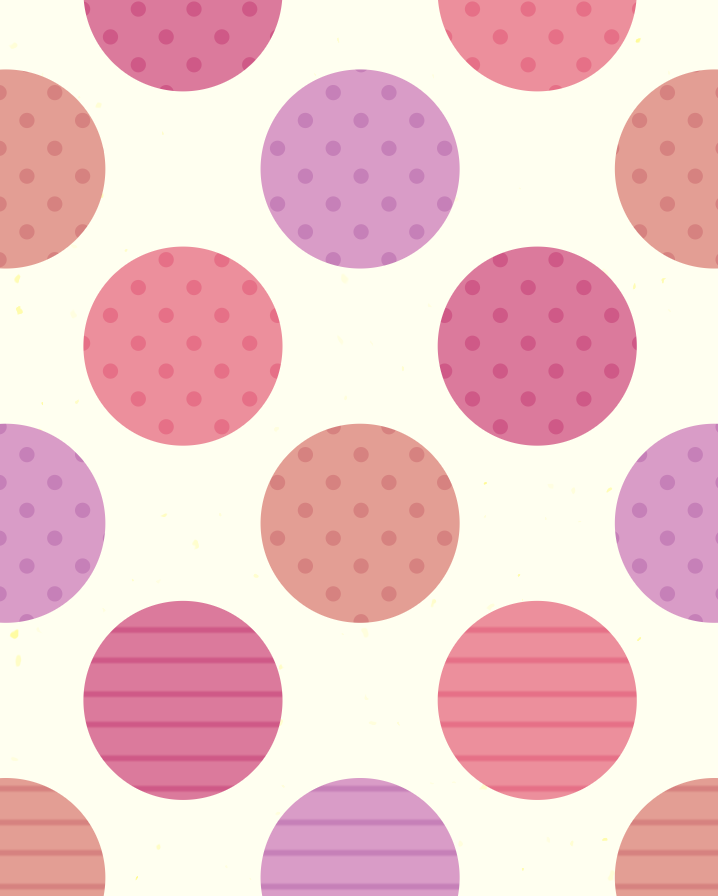
Write a WebGL 1 fragment shader that draws this pattern.

```glsl
precision highp float;

uniform vec2 u_resolution;

// Lengths are fractions of the canvas height
#define GRID_STEP 0.1977
#define DISC_RADIUS 0.1111
#define DOT_STEP 0.03108
#define DOT_RADIUS 0.0085
#define STRIPE_PERIOD 0.0716
#define STRIPE_OFFSET 0.0339
#define STRIPE_CORE 0.0012
#define STRIPE_EDGE 0.0052
#define FIRST_STRIPED_ROW 4.0
#define SPECK_CELL 0.033
#define SPECK_CHANCE 0.24

const vec2 GRID_ORIGIN = vec2(0.0065, -0.0091);
const vec2 DOT_ORIGIN = vec2(0.4030, 0.1966);
const float STRIPE_START = 0.7031;

const vec3 CREAM = vec3(1.0, 1.0, 0.94);
const vec3 YELLOW = vec3(1.0, 0.98, 0.48);

vec2 hash2(vec2 p) {
    vec2 q = vec2(dot(p, vec2(127.1, 311.7)), dot(p, vec2(269.5, 183.3)));
    return fract(sin(q) * 43758.55);
}

float cornerSlope(vec2 corner, vec2 offset) {
    return dot(hash2(corner) * 2.0 - 1.0, offset);
}

float gradientNoise(vec2 p) {
    vec2 i = floor(p);
    vec2 f = fract(p);
    vec2 w = f * f * (3.0 - 2.0 * f);
    vec2 e = vec2(1.0, 0.0);
    float low = mix(cornerSlope(i, f), cornerSlope(i + e.xy, f - e.xy), w.x);
    float high = mix(cornerSlope(i + e.yx, f - e.yx), cornerSlope(i + 1.0, f - 1.0), w.x);
    return mix(low, high, w.y);
}

// Anti-aliased coverage from a signed distance
float cover(float dist) {
    return clamp(0.5 - dist * u_resolution.y, 0.0, 1.0);
}

// Nearest site of a staggered grid whose column + row has odd parity
vec2 nearestOddSite(vec2 g) {
    float a = floor((g.x + g.y) * 0.5);
    float b = floor((g.x - g.y) * 0.5);
    return vec2(a + b + 1.0, a - b);
}

float dotMask(vec2 p) {
    vec2 g = (p - DOT_ORIGIN) / DOT_STEP + vec2(1.0, 0.0);
    return cover(length(g - nearestOddSite(g)) * DOT_STEP - DOT_RADIUS);
}

float distanceToLines(float y) {
    return abs(mod(y + 0.5 * STRIPE_PERIOD, STRIPE_PERIOD) - 0.5 * STRIPE_PERIOD);
}

// Soft stripes with alternating narrow and wide gaps
float stripeMask(float y) {
    float t = y - STRIPE_START;
    float d = min(distanceToLines(t), distanceToLines(t - STRIPE_OFFSET));
    return 1.0 - smoothstep(STRIPE_CORE, STRIPE_EDGE, d);
}

// Sparse ragged flecks, mostly faint
float speckMask(vec2 p) {
    vec2 warp = vec2(gradientNoise(p * 130.0), gradientNoise(p * 130.0 + 37.0));
    vec2 q = p / SPECK_CELL + 0.16 * warp;
    vec2 id = floor(q);
    vec2 trait = hash2(id + 11.0);
    vec2 center = 0.3 + 0.4 * hash2(id + 53.0);
    vec2 shape = hash2(id + 97.0);
    vec2 d = fract(q) - center;
    d.x += d.y * (shape.y - 0.5);
    d.y *= mix(0.5, 1.1, shape.x);
    float radius = mix(0.05, 0.14, trait.y * trait.y);
    float fleck = 1.0 - smoothstep(radius * 0.5, radius, length(d));
    float strength = mix(0.12, 0.75, shape.y * shape.y * shape.y);
    return fleck * strength * step(trait.x, SPECK_CHANCE);
}

void main() {
    vec2 p = vec2(gl_FragCoord.x, u_resolution.y - gl_FragCoord.y) / u_resolution.y;
    vec2 g = (p - GRID_ORIGIN) / GRID_STEP;
    vec2 site = nearestOddSite(g);

    // Two alternating pairs of hues: pinks on even rows, salmon and lilac on odd
    float oddRow = mod(site.y, 2.0);
    vec2 pairIndex = floor(site * 0.5 + 0.01);
    float second = mod(pairIndex.x + pairIndex.y, 2.0);
    vec3 pinkFill = mix(vec3(0.86, 0.48, 0.61), vec3(0.925, 0.56, 0.61), second);
    vec3 pinkMark = mix(vec3(0.81, 0.35, 0.53), vec3(0.90, 0.44, 0.53), second);
    vec3 softFill = mix(vec3(0.89, 0.62, 0.58), vec3(0.85, 0.61, 0.78), second);
    vec3 softMark = mix(vec3(0.84, 0.51, 0.50), vec3(0.775, 0.50, 0.72), second);
    vec3 fill = mix(pinkFill, softFill, oddRow);
    vec3 mark = mix(pinkMark, softMark, oddRow);

    // Dotted discs above, striped discs below
    float striped = step(FIRST_STRIPED_ROW - 0.5, site.y);
    float marks = mix(dotMask(p), stripeMask(p.y), striped);
    vec3 disc = mix(fill, mark, marks);

    vec3 ground = mix(CREAM, YELLOW, speckMask(p));
    float discDistance = length(g - site) * GRID_STEP - DISC_RADIUS;
    gl_FragColor = vec4(mix(ground, disc, cover(discDistance)), 1.0);
}
```
